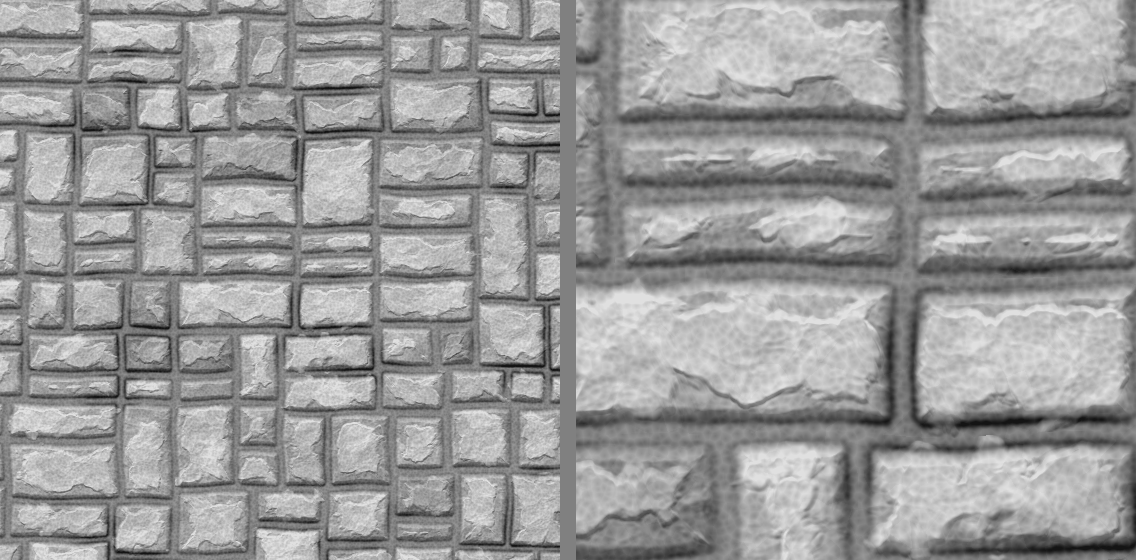
Left: the whole. Right: its middle third, enlarged.
A WebGL 1 fragment shader for this texture map:

```glsl
precision highp float;
uniform vec2 u_resolution;

const vec2 GRID = vec2(6.0, 8.0);
const vec2 LIGHT_DIR = vec2(-0.35, 0.94);
const float MORTAR = 0.535;
const float FLANK = 0.63;
const float FACE = 0.75;

float hash1(vec2 p) {
  vec3 q = fract(p.xyx * 0.1031);
  q += dot(q, q.yzx + 33.33);
  return fract((q.x + q.y) * q.z);
}

vec2 hash2(vec2 p) {
  return vec2(hash1(p), hash1(p + 71.0));
}

// Cellular noise: nearest distance, second distance, cell value
vec3 cellular(vec2 p) {
  vec2 base = floor(p);
  vec3 best = vec3(8.0, 8.0, 0.0);
  for (int j = -1; j <= 1; j++) {
    for (int i = -1; i <= 1; i++) {
      vec2 cell = base + vec2(float(i), float(j));
      float d = length(cell + hash2(cell) - p);
      if (d < best.x) best = vec3(d, best.x, hash1(cell + 19.0));
      else best.y = min(best.y, d);
    }
  }
  return best;
}

// Layered sines that bend straight lines
vec2 bend(vec2 p, float freq, float amp) {
  vec2 offset = vec2(0.0);
  mat2 turn = mat2(0.8, 0.6, -0.6, 0.8);
  for (int i = 0; i < 4; i++) {
    offset += amp * sin(p.yx * freq + vec2(1.3, 4.1) * float(i + 1));
    p = turn * p;
    freq *= 2.1;
    amp *= 0.5;
  }
  return offset;
}

// Broken rock relief, roughly 0 to 1
float crags(vec2 p) {
  float sum = 0.0, amp = 0.5;
  p *= 17.0;
  for (int i = 0; i < 4; i++) {
    sum += amp * cellular(p).x;
    p = mat2(0.8, 0.6, -0.6, 0.8) * p * 2.1 + 5.7;
    amp *= 0.5;
  }
  return sum;
}

float lineShift(vec2 vertex) {
  return (hash1(vertex + 40.0) - 0.5) * 0.64;
}

// Interlocking rectangle of one grid cell: left, bottom, right, top
vec4 cellRect(vec2 c) {
  float a = lineShift(c), b = lineShift(c + vec2(1.0, 0.0));
  float t = lineShift(c + 1.0), e = lineShift(c + vec2(0.0, 1.0));
  vec4 shift = mod(c.x + c.y, 2.0) < 0.5 ? vec4(e, a, b, t) : vec4(a, b, t, e);
  return (vec4(c, c + 1.0) + shift) / GRID.xyxy;
}

// Stone around p: pick the cell, then split large blocks
vec4 findStone(vec2 p, out vec2 id) {
  vec2 base = floor(p * GRID);
  id = base;
  vec4 box = cellRect(base);
  for (int j = -1; j <= 1; j++) {
    for (int i = -1; i <= 1; i++) {
      vec2 cell = base + vec2(float(i), float(j));
      vec4 r = cellRect(cell);
      if (all(greaterThanEqual(p, r.xy)) && all(lessThan(p, r.zw))) { box = r; id = cell; }
    }
  }
  for (int k = 0; k < 3; k++) {
    vec2 size = box.zw - box.xy;
    vec2 rnd = hash2(id + 7.0);
    if (size.x * size.y > mix(0.009, 0.026, rnd.x)) {
      bool across = size.x > size.y * mix(0.9, 2.1, rnd.y);
      vec2 cut = box.xy + size * mix(0.38, 0.62, hash1(id + 3.0));
      float side = across ? step(cut.x, p.x) : step(cut.y, p.y);
      if (across) { if (side > 0.5) box.x = cut.x; else box.z = cut.x; }
      else { if (side > 0.5) box.y = cut.y; else box.w = cut.y; }
      id += vec2(13.0 + 24.0 * side, 37.0);
    }
  }
  return box;
}

// Depth inside a rounded box, negative in the mortar
float depthIn(vec2 p, vec4 box, float gap) {
  float radius = 0.006;
  vec2 q = abs(p - 0.5 * (box.xy + box.zw)) - 0.5 * (box.zw - box.xy) + gap + radius;
  return radius - length(max(q, 0.0)) - min(max(q.x, q.y), 0.0);
}

// Height, stone cover, raised face cover, depth
vec4 relief(vec2 p, vec4 box, vec2 id) {
  vec2 rnd = hash2(id + 53.0);
  float depth = depthIn(p, box, mix(0.004, 0.008, rnd.x));
  float rough = crags(p + bend(p, 38.0, 0.007) + rnd * 9.0);
  float cover = smoothstep(-0.002, 0.009, depth + (rough - 0.4) * 0.006);
  float face = smoothstep(0.0, 0.009, depth - mix(0.003, 0.016, rnd.y) - (rough - 0.4) * 0.06);
  float height = 0.007 * cover + 0.006 * face + rough * mix(0.006, 0.016, cover);
  return vec4(height, cover, face, depth);
}

void main() {
  vec2 uv = gl_FragCoord.xy / u_resolution.y;
  vec2 p = uv + bend(uv, 30.0, 0.0016);
  vec2 id;
  vec4 box = findStone(p, id);

  // Slope lighting from above
  float e = 0.0016;
  vec4 rock = relief(p, box, id);
  vec2 slope = vec2(relief(p + vec2(e, 0.0), box, id).x, relief(p + vec2(0.0, e), box, id).x) - rock.x;
  float light = clamp(-dot(slope / e, LIGHT_DIR), -1.3, 0.7);

  // Mortar, chipped flanks and pale faces
  float tone = mix(mix(MORTAR, FLANK, rock.y), FACE, rock.z);
  vec3 facet = cellular((p + bend(p, 45.0, 0.008)) * 19.0 + id);
  tone += (facet.z - 0.5) * 0.11 * rock.y * smoothstep(0.0, 0.12, facet.y - facet.x);
  float tint = hash1(id + 91.0);
  tone += rock.y * ((tint - 0.5) * 0.07 - 0.15 * step(0.97, tint));
  tone += light * mix(0.09, 0.17, rock.y);

  // Dark joints and patches of grime
  vec2 wave = bend(uv, 17.0, 0.5);
  float grime = smoothstep(0.0, 1.1, wave.x + wave.y);
  float below = smoothstep(0.012, 0.0, p.y - box.y);
  float crack = exp(-pow(rock.w / 0.0028, 2.0));
  tone -= crack * (0.09 + 0.13 * grime + 0.1 * below);
  tone -= 0.13 * grime * exp(-abs(rock.w) / 0.007);

  // Fine mineral grain
  tone += (cellular(uv * 190.0).x - 0.45) * 0.12 + (cellular(uv * 85.0).z - 0.5) * 0.03;
  gl_FragColor = vec4(vec3(clamp(tone, 0.08, 0.88)), 1.0);
}
```
